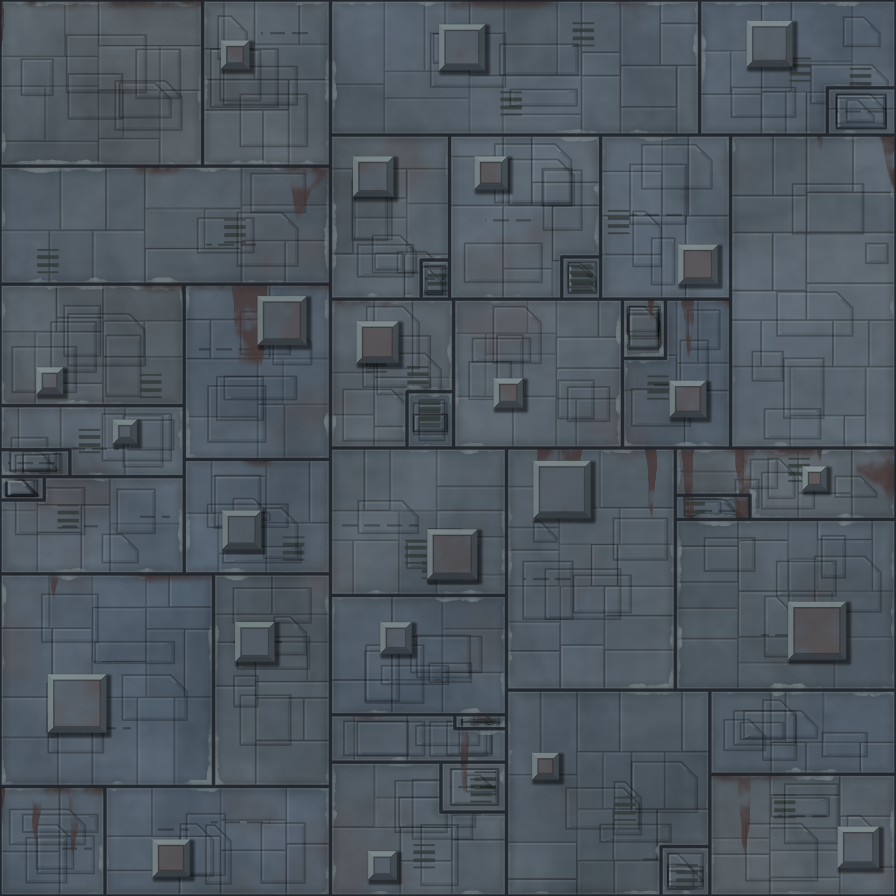
Reproduce this texture procedurally as a Shadertoy shader.

```glsl
float hash(vec2 p) { return fract(sin(dot(p, vec2(127.1, 311.7))) * 43758.5453); }

float rnd(vec4 cell, float seed) { return hash(cell.xy * 7.3 + cell.zw * 13.7 + seed); }

float noise(vec2 p) {
  vec2 i = floor(p), f = fract(p);
  f = f * f * (3.0 - 2.0 * f);
  return mix(mix(hash(i), hash(i + vec2(1, 0)), f.x),
             mix(hash(i + vec2(0, 1)), hash(i + 1.0), f.x), f.y);
}

float fbm(vec2 p) {
  float sum = 0.0, gain = 0.5;
  for (int i = 0; i < 5; i++) {
    sum += gain * noise(p);
    p = mat2(0.8, 0.6, -0.6, 0.8) * p * 2.05 + 3.7;
    gain *= 0.5;
  }
  return sum;
}

float box(vec2 p, vec2 extent) {
  vec2 q = abs(p) - extent;
  return length(max(q, 0.0)) + min(max(q.x, q.y), 0.0);
}

float edgeDistance(vec2 p, vec4 cell) {
  vec2 e = min(p - cell.xy, cell.zw - p);
  return min(e.x, e.y);
}

// Soft coverage of everything nearer than width
float fill(float d, float width) {
  float px = 0.75 / iResolution.y;
  return 1.0 - smoothstep(width - px, width + px, d);
}

// Cuts a cell at random until its area is small enough
vec4 divide(vec2 p, vec4 cell, float area, float seed) {
  for (int i = 0; i < 10; i++) {
    vec2 size = cell.zw - cell.xy;
    if (size.x * size.y < area * mix(0.6, 1.6, rnd(cell, seed))) break;
    vec2 cut = mix(cell.xy, cell.zw, mix(0.27, 0.73, rnd(cell, seed + 1.0)));
    if (size.x * mix(0.5, 1.4, rnd(cell, seed + 2.0)) > size.y) {
      if (p.x < cut.x) cell.z = cut.x; else cell.x = cut.x;
    } else if (p.y < cut.y) cell.w = cut.y; else cell.y = cut.y;
  }
  return cell;
}

void mainImage(out vec4 fragColor, in vec2 fragCoord) {
  vec2 p = fragCoord / iResolution.xy;
  // Large plates, some with a corner notched out
  vec4 plate = divide(p, vec4(0, 0, 1, 1), 0.055, 4.0);
  float edge = edgeDistance(p, plate);
  vec2 size = plate.zw - plate.xy;
  vec2 corner = step(0.5, vec2(rnd(plate, 11.0), rnd(plate, 12.0)));
  if (rnd(plate, 13.0) > 0.55) {
    vec2 cutout = size * mix(0.22, 0.4, rnd(plate, 14.0));
    vec2 low = mix(plate.xy, plate.zw - cutout, corner);
    float notch = box(p - low - cutout * 0.5, cutout * 0.5);
    edge = min(edge, abs(notch));
    if (notch < 0.0) {
      plate = vec4(low, low + cutout);
      edge = edgeDistance(p, plate);
      size = cutout;
    }
  }
  vec4 panel = divide(p, plate, 0.0042, 21.0);

  // Painted metal with cloudy wear and brush streaks
  float clouds = fbm(p * 9.0 + 2.0 * fbm(p * 6.0));
  float streaks = noise(p * vec2(95, 22)) + noise(p * vec2(24, 110)) - 1.0;
  float tone = 0.06 + 0.5 * rnd(plate, 31.0) + 0.38 * rnd(panel, 32.0)
    + 1.5 * (clouds - 0.48) + 0.13 * streaks + 0.35 * (fbm(p * 70.0) - 0.48);
  vec3 color = mix(vec3(0.278, 0.318, 0.352), vec3(0.358, 0.402, 0.443), tone);
  color += vec3(0.018, 0.002, -0.02) * (rnd(plate, 33.0) + fbm(p * 5.0 + 9.0) - 0.95);
  color = mix(color, vec3(0.33, 0.31, 0.32), 0.45 * smoothstep(0.58, 0.8, fbm(p * 11.0 + 40.0)));

  // Fine panel seams, lit along the top and left
  float seam = mix(0.35, 1.0, rnd(panel, 34.0));
  color += 0.05 * seam * fill(abs(min(p.x - panel.x, panel.w - p.y) - 0.0022), 0.0009);
  color *= 1.0 - 0.36 * seam * fill(edgeDistance(p, panel), 0.0009);

  // Engraved frames, cut corners, dashes and vents
  for (float seed = 50.0; seed < 105.0; seed += 10.0) {
    float kind = rnd(plate, seed);
    vec2 extent = mix(vec2(0.012, 0.009), vec2(0.045, 0.035),
      vec2(rnd(plate, seed + 1.0), rnd(plate, seed + 2.0)));
    if (kind > 0.85) extent = vec2(0.012, 0.0135);
    extent = min(extent, size * 0.36);
    vec2 place = vec2(rnd(plate, seed + 3.0), rnd(plate, seed + 4.0));
    vec2 q = p - mix(plate.xy + extent + 0.008, plate.zw - extent - 0.008, place);
    float d = box(q, extent);
    if (kind > 0.85) {
      float slit = abs(mod(q.y, 0.009) - 0.0045);
      color = mix(color, vec3(0.19, 0.215, 0.21), 0.8 * fill(d, 0.0) * fill(slit, 0.0021));
    } else if (kind > 0.72) {
      float dash = step(0.3, fract(q.x * 40.0)) * step(abs(q.x), extent.x);
      color *= 1.0 - 0.3 * dash * fill(abs(q.y), 0.0012);
    } else {
      if (kind > 0.45) d = max(d, (q.x + q.y - extent.x - extent.y + 0.018) * 0.7071);
      float light = sign(q.y / extent.y - q.x / extent.x);
      color *= 1.0 + 0.05 * (kind - 0.4) * fill(d, 0.0) - 0.26 * fill(abs(d), 0.0009);
      color += 0.035 * light * fill(abs(d + 0.0022), 0.001);
    }
  }

  // Rust under the top edge, running down in drips
  float drift = p.x + 0.003 * noise(p * 50.0), offset = 50.0 * rnd(plate, 41.0);
  float reach = 0.014 * smoothstep(0.45, 0.85, noise(vec2(drift * 17.0, offset)))
    + 0.09 * smoothstep(0.78, 1.0, noise(vec2(drift * 48.0, offset + 8.0)));
  float rust = smoothstep(0.0, 0.012, reach - plate.w + p.y) * step(0.35, rnd(plate, 42.0));
  rust *= smoothstep(0.2, 0.6, fbm(p * 45.0));
  color = mix(color, vec3(0.27, 0.205, 0.2), 0.75 * rust);

  // Dark plate seams with chipped bright rims
  float chips = smoothstep(0.5, 0.8, fbm(p * 38.0));
  color *= 0.87 + 0.13 * smoothstep(0.0, 0.014, edge);
  float rim = (0.25 + 0.5 * chips) * (1.0 - rust) * fill(edge, 0.0034 + 0.004 * chips);
  color = mix(color, vec3(0.46, 0.51, 0.52), rim);
  color = mix(color, vec3(0.12, 0.135, 0.16), 0.9 * fill(edge, 0.0019));

  // Raised square hatch, kept clear of the notch
  float extent = mix(0.015, 0.05, pow(rnd(plate, 43.0), 2.0));
  extent = min(extent, 0.17 * min(size.x, size.y));
  if (rnd(plate, 44.0) > 0.22 && extent > 0.011) {
    vec2 place = 0.35 * vec2(rnd(plate, 45.0), rnd(plate, 46.0));
    place = mix(1.0 - place, place, corner);
    vec2 q = p - mix(plate.xy + extent + 0.012, plate.zw - extent - 0.012, place);
    float d = box(q, vec2(extent));
    color *= 0.5 + 0.5 * smoothstep(0.0, 0.005, box(q - vec2(0.003, -0.003), vec2(extent)));
    vec3 face = mix(vec3(0.325, 0.36, 0.395), vec3(0.33, 0.305, 0.31),
      0.75 * smoothstep(0.36, 0.66, fbm(p * 24.0 + 7.0)));
    face *= (0.88 + 0.25 * clouds) * (1.0 - 0.3 * fill(abs(d + 0.0066), 0.001));
    float light = abs(q.x) > abs(q.y) ? -0.7 * sign(q.x) : sign(q.y);
    vec3 bevel = mix(vec3(0.22, 0.25, 0.275), vec3(0.47, 0.52, 0.53), 0.5 + 0.5 * light);
    face = mix(bevel * (0.9 + 0.2 * clouds), face, fill(d, -0.006));
    color = mix(color, face, fill(d, 0.0));
  }
  fragColor = vec4(color, 1.0);
}
```
